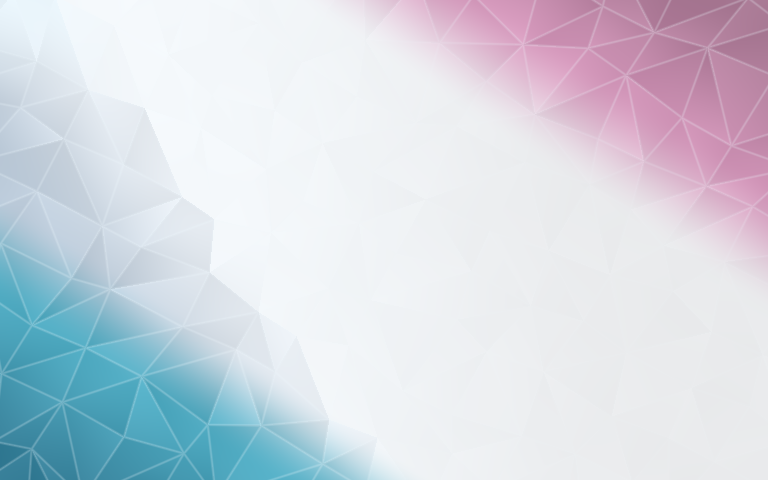
Give the GLSL for this background, as a WebGL 1 fragment shader.

```glsl
precision highp float;
// Low-poly background: teal lower-left corner, rose upper-right corner and a
// pale diagonal sweep between them. A jittered, rotated grid is split into
// triangles whose facets and thin seams lightly shade the smooth gradients.

uniform vec2 u_resolution;

const float CELL = 0.125;  // mesh spacing, in canvas heights

float hash(vec2 p) {
  return fract(sin(dot(p, vec2(127.1, 311.7))) * 43758.5453);
}

mat2 rotation(float angle) {
  float c = cos(angle), s = sin(angle);
  return mat2(c, s, -s, c);
}

// Grid vertex moved by at most a quarter cell, so no triangle folds over
vec2 vertex(vec2 cell) {
  return cell + 0.25 + 0.5 * vec2(hash(cell), hash(cell + 41.3));
}

// Signed distance to the line a-b, positive on its left side
float leftOf(vec2 p, vec2 a, vec2 b) {
  vec2 e = normalize(b - a);
  return e.x * (p.y - a.y) - e.y * (p.x - a.x);
}

// Keeps the triangle that holds p: (centroid, inner distance, id)
vec4 pickTriangle(vec4 best, vec2 p, vec2 a, vec2 b, vec2 c, float id) {
  float inner = min(leftOf(p, a, b), min(leftOf(p, b, c), leftOf(p, c, a)));
  return inner > best.z ? vec4((a + b + c) / 3.0, inner, id) : best;
}

vec4 findFacet(vec2 p) {
  vec4 best = vec4(0.0, 0.0, -1e3, 0.0);
  for (int j = -1; j <= 1; j++) {
    for (int i = -1; i <= 1; i++) {
      vec2 cell = floor(p) + vec2(float(i), float(j));
      vec2 a = vertex(cell);
      vec2 b = vertex(cell + vec2(1.0, 0.0));
      vec2 c = vertex(cell + vec2(1.0, 1.0));
      vec2 d = vertex(cell + vec2(0.0, 1.0));
      float id = hash(cell + 7.7);
      // Random diagonal for each quad
      if (hash(cell + 19.1) < 0.5) {
        best = pickTriangle(best, p, a, b, c, id);
        best = pickTriangle(best, p, a, c, d, fract(id + 0.43));
      } else {
        best = pickTriangle(best, p, a, b, d, id);
        best = pickTriangle(best, p, b, c, d, fract(id + 0.43));
      }
    }
  }
  return best;
}

// White glow on the left, turning to neutral grey on the right
vec3 paleBase(vec2 p) {
  vec3 glow = vec3(0.958, 0.974, 0.986);
  vec3 grey = vec3(0.915, 0.920, 0.927);
  return mix(glow, grey, smoothstep(0.45, 1.45, p.x + 0.15 * p.y));
}

// Blue-grey faceted band, lighter towards its right border and the top
vec3 bandColor(vec2 p, float across) {
  vec3 color = mix(vec3(0.72, 0.78, 0.84), vec3(0.90, 0.922, 0.945),
                   smoothstep(0.32, 0.66, across));
  return mix(color, vec3(0.87, 0.945, 0.98), 0.75 * smoothstep(0.78, 1.05, p.y));
}

vec3 tealColor(float diagonal) {
  return mix(vec3(0.20, 0.48, 0.58), vec3(0.32, 0.68, 0.77),
             smoothstep(0.0, 0.36, diagonal));
}

vec3 roseColor(float diagonal) {
  return mix(vec3(0.84, 0.60, 0.74), vec3(0.645, 0.46, 0.565),
             smoothstep(1.32, 1.70, diagonal));
}

void main() {
  vec2 p = gl_FragCoord.xy / u_resolution.y;
  mat2 turn = rotation(0.45);
  vec4 facet = findFacet(turn * p / CELL);
  vec2 center = (facet.xy * turn) * CELL;  // row product undoes the turn

  // Diagonal distance from the lower-left corner, and the steeper band axis
  float diagonal = dot(p, vec2(0.551, 0.835));
  vec2 bandAxis = vec2(0.831, 0.557);
  float across = dot(p, bandAxis);
  float facetAcross = dot(center, bandAxis);

  // Zone masks; the band follows whole facets to give it a broken border
  float band = 1.0 - smoothstep(0.62, 0.69, mix(across, facetAcross, 0.85));
  band *= 1.0 - 0.35 * smoothstep(0.75, 1.0, p.y);
  float teal = 1.0 - smoothstep(0.31, 0.50, diagonal);
  float rose = smoothstep(1.17, 1.40, diagonal);

  vec3 color = mix(paleBase(p), bandColor(p, across), band);
  color = mix(color, tealColor(diagonal), teal);
  color = mix(color, roseColor(diagonal), rose);

  // Each facet has its own tone and a slight gradient in a random direction
  float presence = max(max(band, teal), rose);
  float angle = 6.2832 * facet.w;
  float slope = dot(p - center, vec2(cos(angle), sin(angle))) / CELL;
  float tone = fract(facet.w * 37.7) - 0.5 + 0.7 * slope;
  color += tone * mix(0.008, 0.05, presence);

  // Fine bright seams between the facets
  float seam = 1.0 - smoothstep(0.0, 0.0042, facet.z * CELL);
  color = mix(color, vec3(0.93, 0.97, 0.99), seam * mix(0.06, 0.25, presence));

  gl_FragColor = vec4(clamp(color, 0.0, 1.0), 1.0);
}
```
